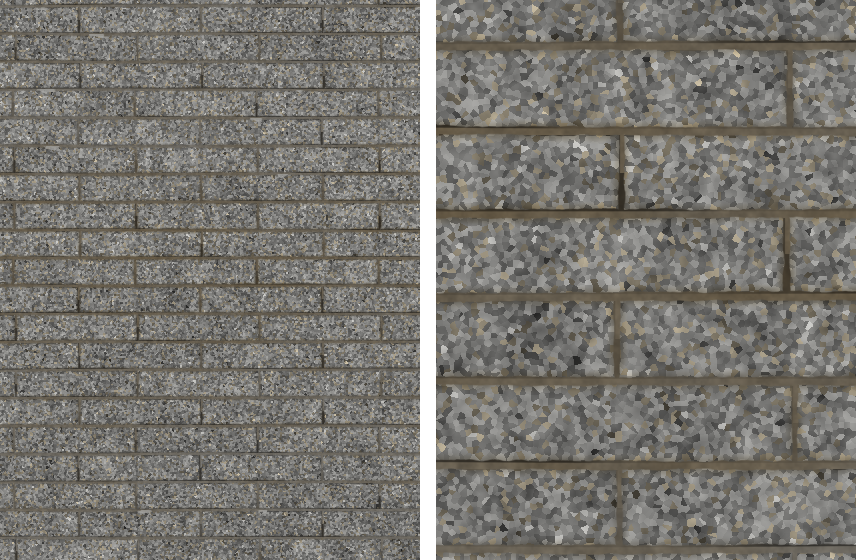
Left, the full canvas; right, a detail of the centre.
Reproduce this texture procedurally as a Shadertoy shader.

```glsl
// Wall of long split-face grey blocks in running bond, with thin brown mortar.
// Block coordinates give the joints; a cellular pattern gives the stone chips,
// and value noise adds uneven edges, blotches, shadows, stains and lime marks.

float hash(vec2 p) {
    vec3 q = fract(p.xyx * 0.1031);
    q += dot(q, q.yzx + 33.33);
    return fract((q.x + q.y) * q.z);
}

float noise(vec2 p) {
    vec2 i = floor(p), f = fract(p);
    f = f * f * (3.0 - 2.0 * f);
    return mix(mix(hash(i), hash(i + vec2(1, 0)), f.x),
               mix(hash(i + vec2(0, 1)), hash(i + vec2(1, 1)), f.x), f.y);
}

float fbm(vec2 p) {
    return 0.55 * noise(p) + 0.3 * noise(p * 2.1 + 17.0) + 0.15 * noise(p * 4.3 + 41.0);
}

// Returns the random shade of the nearest chip and a second random value
vec2 chips(vec2 p) {
    vec2 cell = floor(p), nearest = cell;
    float best = 9.0;
    for (int y = -1; y <= 1; y++)
    for (int x = -1; x <= 1; x++) {
        vec2 c = cell + vec2(x, y);
        vec2 r = c + vec2(hash(c + 3.7), hash(c + 91.3)) - p;
        float d = dot(r, r);
        if (d < best) { best = d; nearest = c; }
    }
    return vec2(hash(nearest + 211.0), hash(nearest + 57.0));
}

void mainImage(out vec4 fragColor, in vec2 fragCoord) {
    // Canvas widths, y running down from the top
    vec2 p = vec2(fragCoord.x, iResolution.y - fragCoord.y) / iResolution.x;
    float aa = 1.0 / iResolution.x;

    // Running bond: twenty courses, about three and a half blocks across
    vec2 size = vec2(0.29, 1.0 / 15.0);
    float rowY = p.y / size.y - 0.21 + 0.05 * (noise(vec2(p.x * 4.0, p.y * 9.0)) - 0.5);
    float row = floor(rowY);
    float shift = mod(row, 2.0) < 0.5 ? 0.647 : 0.12;
    float colX = p.x / size.x - shift + 0.03 * (hash(vec2(row + 5.0, 8.0)) - 0.5);
    vec2 id = vec2(floor(colX), row) + 20.0;
    vec2 f = vec2(fract(colX), fract(rowY));

    // Distance into the block face, with rough edges
    vec2 edge = min(f, 1.0 - f) * size;
    float rough = 0.0028 * (fbm(p * 95.0) - 0.5);
    float d = min(edge.x - 0.0024, edge.y - 0.0035) + rough;
    float face = smoothstep(-aa, aa, d);

    // Stone face: chips, split-face relief and a tone for each block
    vec2 chip = chips(p * 210.0);
    float relief = fbm(p * vec2(48.0, 30.0) + id * 7.0);
    float tone = 0.478 + 0.27 * (chip.x - 0.5) + 0.17 * (relief - 0.5)
               + 0.09 * (noise(p * 160.0) - 0.5) + 0.035 * (hash(id) - 0.5)
               + 0.05 * (fbm(p * 4.0) - 0.5);
    tone += 0.14 * step(0.965, chip.y) - 0.12 * step(chip.y, 0.05);
    tone *= mix(0.9, 1.0, smoothstep(0.0, 0.005, d));
    vec3 stone = tone * vec3(1.0, 0.997, 0.98);
    stone *= mix(vec3(1), vec3(1.06, 1.0, 0.88), step(0.86, hash(chip * 640.0)));

    // Mortar: browner across the middle courses, shaded under each block
    float rust = exp(-pow((p.y - 0.64) / 0.24, 2.0));
    float stain = clamp(0.6 * rust + fbm(p * vec2(9.0, 15.0)) - 0.35, 0.0, 1.0);
    vec3 mortar = mix(vec3(0.43, 0.415, 0.385), vec3(0.38, 0.335, 0.26), stain);
    mortar *= 0.85 + 0.3 * fbm(p * 130.0);
    float under = smoothstep(0.0012, 0.0026, (1.0 - f.y) * size.y) * step(0.5, f.y);
    float beside = smoothstep(0.0008, 0.002, (1.0 - f.x) * size.x)
                 * step(0.5, f.x) * step(0.0035, edge.y);
    float depth = smoothstep(0.35, 0.7, noise(vec2(p.x * 8.0, row * 3.0 + 70.0)));
    mortar *= 1.0 - max(under, beside) * mix(0.12, 0.5, depth);

    // Faint brown seepage on the faces beside the joints
    stone = mix(stone, stone * vec3(0.96, 0.91, 0.8),
                0.7 * stain * (1.0 - smoothstep(0.0, 0.007, d)));
    vec3 color = mix(mortar, stone, face);

    // Occasional pale lime marks below a joint
    vec2 mark = (f - vec2(0.2 + 0.6 * hash(id + 31.0), 0.04)) * size * vec2(1.0, 3.0);
    float lime = smoothstep(0.004, -0.004, length(mark) - 0.03 * fbm(p * 70.0));
    lime *= step(0.87, hash(id + 63.0));
    color = mix(color, vec3(0.68, 0.68, 0.67), 0.65 * lime);

    fragColor = vec4(clamp(color, 0.0, 1.0), 1.0);
}
```
